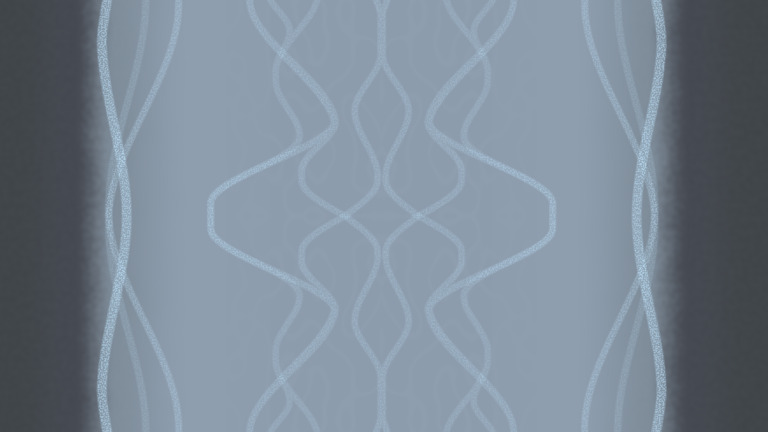
Reproduce this background procedurally as a WebGL 1 fragment shader.

```glsl
precision highp float;
// Mirrored woven strands on a slate-blue field with dark side bands.
// One quadrant is built from smooth S-bends and folded over both axes;
// gradient noise gives the strands their speckle and the field its grain.

uniform vec2 u_resolution;

// Layout grid: the canvas height spans this many units.
const float GRID_HEIGHT = 432.0;

const vec3 FIELD = vec3(0.558, 0.619, 0.684);
const vec3 HAZE = vec3(0.495, 0.550, 0.602);
const vec3 SHADOW = vec3(0.272, 0.287, 0.318);
const vec3 EDGE = vec3(0.252, 0.273, 0.288);
const vec3 THREAD = vec3(0.665, 0.785, 0.870);

vec2 gradientAt(vec2 cell) {
    float angle = 6.2832 * fract(sin(dot(cell, vec2(127.1, 311.7))) * 4375.85);
    return vec2(cos(angle), sin(angle));
}

float gradientNoise(vec2 p) {
    vec2 i = floor(p);
    vec2 f = p - i;
    vec2 u = f * f * f * (f * (f * 6.0 - 15.0) + 10.0);
    vec2 e = vec2(1.0, 0.0);
    float low = mix(dot(gradientAt(i), f),
                    dot(gradientAt(i + e.xy), f - e.xy), u.x);
    float high = mix(dot(gradientAt(i + e.yx), f - e.yx),
                     dot(gradientAt(i + e.xx), f - e.xx), u.x);
    return mix(low, high, u.y);
}

// Sideways shift between two heights: x is the offset, y its slope.
vec2 bend(float height, float start, float end, float shift) {
    float t = clamp((height - start) / (end - start), 0.0, 1.0);
    return shift * vec2(t * t * (3.0 - 2.0 * t), 6.0 * t * (1.0 - t) / (end - start));
}

// Coverage of a strand whose course holds its position and slope.
float strand(float x, vec2 course, float halfWidth, float softness) {
    float d = abs(x - course.x) / sqrt(1.0 + course.y * course.y);
    return 1.0 - smoothstep(halfWidth - softness, halfWidth + softness, d);
}

// Layers one translucent coverage over another.
float layer(float below, float above) {
    return 1.0 - (1.0 - below) * (1.0 - above);
}

float innerStrands(vec2 q, float soft) {
    float y = q.y;
    vec2 wide = vec2(171.0, 0.0) + bend(y, 12.0, 97.0, -125.0) + bend(y, 85.0, 217.0, 86.0);
    vec2 loop = vec2(-6.0, 0.0) + bend(y, -36.0, 36.0, 86.0)
              + bend(y, 45.0, 95.0, -34.0) + bend(y, 90.0, 217.0, 86.0);
    vec2 spindle = vec2(70.0, 0.0) + bend(y, -36.0, 36.0, -66.0) + bend(y, 40.0, 105.0, 23.0)
                 + bend(y, 105.0, 162.0, -26.0) + bend(y, 200.0, 224.0, 6.0);
    vec2 stem = vec2(171.0, 0.0) + bend(y, 12.0, 80.0, -89.0) + bend(y, 80.0, 135.0, 24.0);
    vec2 inward = stem + bend(y, 145.0, 222.0, -42.0);
    vec2 outward = stem + bend(y, 145.0, 185.0, -14.0) + bend(y, 185.0, 225.0, 22.0);

    float ink = 0.34 * strand(q.x, wide, 3.4, soft);
    ink = max(ink, 0.30 * strand(q.x, loop, 3.3, soft));
    ink = layer(ink, 0.30 * strand(q.x, spindle, 3.2, soft));
    float branches = max(strand(q.x, inward, 3.2, soft), strand(q.x, outward, 3.2, soft));
    return layer(ink, 0.26 * branches);
}

float outerStrands(vec2 q, float soft) {
    float y = q.y;
    vec2 cord = vec2(255.0, 0.0) + bend(y, 0.0, 180.0, 25.0) + bend(y, 170.0, 250.0, -9.0);
    vec2 sweep = vec2(273.0, 0.0) + bend(y, -5.0, 212.0, -70.0);
    vec2 middle = vec2(273.0, 0.0) + bend(y, 10.0, 215.0, -37.0);
    float ink = 0.60 * strand(q.x, cord, 4.8, soft);
    ink = layer(ink, 0.40 * strand(q.x, sweep, 3.4, soft));
    return layer(ink, 0.24 * strand(q.x, middle, 3.6, soft));
}

// Horizontal fall from the field through haze to the dark bands.
vec3 backdrop(float x, float wobble) {
    vec3 color = mix(FIELD, HAZE, smoothstep(190.0, 277.0, x + wobble));
    color = mix(color, SHADOW, smoothstep(266.0, 308.0, x + wobble));
    return mix(color, EDGE, smoothstep(310.0, 375.0, x));
}

void main() {
    float unitsPerPixel = GRID_HEIGHT / u_resolution.y;
    vec2 center = u_resolution * vec2(0.497, 0.5);
    vec2 p = (gl_FragCoord.xy - center) * unitsPerPixel;
    vec2 q = abs(p);
    float soft = max(1.3, unitsPerPixel);

    // Field, side bands and their soft mottling
    float mottle = gradientNoise(p * 0.15);
    vec3 color = backdrop(q.x, 5.0 * mottle + 4.0 * gradientNoise(p * 0.03));
    color += 0.010 * mottle * smoothstep(180.0, 270.0, q.x);

    // Faint wisps in the central area
    float ridge = abs(gradientNoise(q * vec2(0.035, 0.025) + 7.0));
    float wisp = 1.0 - smoothstep(0.0, 0.12, ridge);
    color += (0.008 * wisp - 0.006) * (1.0 - smoothstep(90.0, 185.0, q.x));

    // Speckled strands
    float speckle = smoothstep(-0.35, 0.45, gradientNoise(p * 0.57));
    float ink = layer(innerStrands(q, soft), outerStrands(q, soft));
    color = mix(color, THREAD, ink * (0.65 + 0.6 * speckle));
    color += 0.06 * ink * ink * speckle;

    gl_FragColor = vec4(color, 1.0);
}
```
